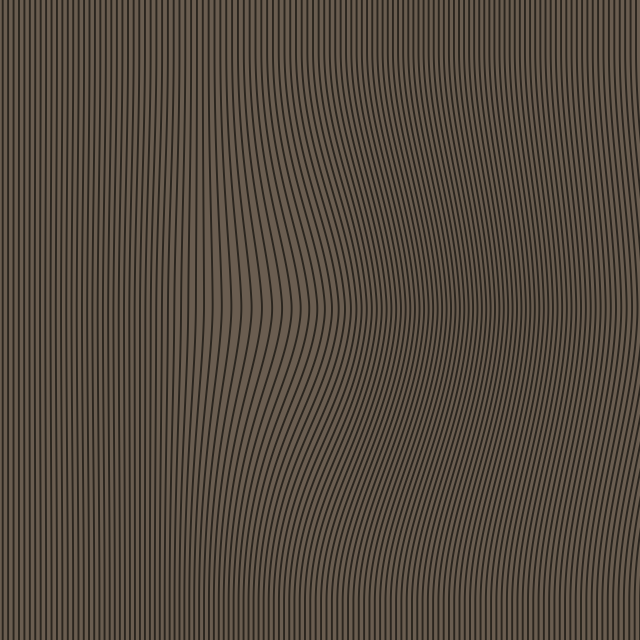
A Shadertoy shader for this pattern:

```glsl
// Fine dark vertical lines on taupe, bent by a broad smooth swell.

// Sideways shift of the lines along the top, middle and bottom of the canvas
float topShift(float x) {
    return 0.020 * smoothstep(0.15, 0.55, x) - 0.022 * smoothstep(0.50, 0.95, x);
}

float middleShift(float x) {
    return 0.102 * smoothstep(0.24, 0.56, x) - 0.070 * smoothstep(0.54, 0.98, x)
         - 0.006 * smoothstep(0.0, 0.24, x);
}

float bottomShift(float x) {
    return -0.028 * smoothstep(0.10, 0.50, x) - 0.010 * smoothstep(0.50, 1.0, x);
}

// Horizontal position before bending
float unbentX(vec2 p) {
    float depth = 1.0 - p.y;
    float shift = mix(topShift(p.x), middleShift(p.x), smoothstep(0.08, 0.50, depth));
    shift = mix(shift, bottomShift(p.x), smoothstep(0.47, 0.94, depth));
    return p.x - shift;
}

void mainImage(out vec4 fragColor, in vec2 fragCoord) {
    vec2 p = fragCoord / iResolution.xy;
    float pixel = 1.0 / iResolution.y;

    // Line phase and its slope, so the stroke keeps one width where gaps open
    float phase = 118.0 * unbentX(p);
    vec2 e = vec2(0.0005, 0.0);
    vec2 slope = 118.0 * vec2(unbentX(p + e.xy) - unbentX(p - e.xy),
                              unbentX(p + e.yx) - unbentX(p - e.yx)) / (2.0 * e.x);
    float lineDistance = abs(fract(phase) - 0.5) / length(slope);

    // Smoothed stroke, 0.003 of the canvas wide
    float ink = clamp((0.0015 - lineDistance) / pixel + 0.5, 0.0, 1.0);

    vec3 taupe = vec3(0.415, 0.365, 0.312);
    vec3 umber = vec3(0.165, 0.147, 0.120);
    fragColor = vec4(mix(taupe, umber, ink), 1.0);
}
```
